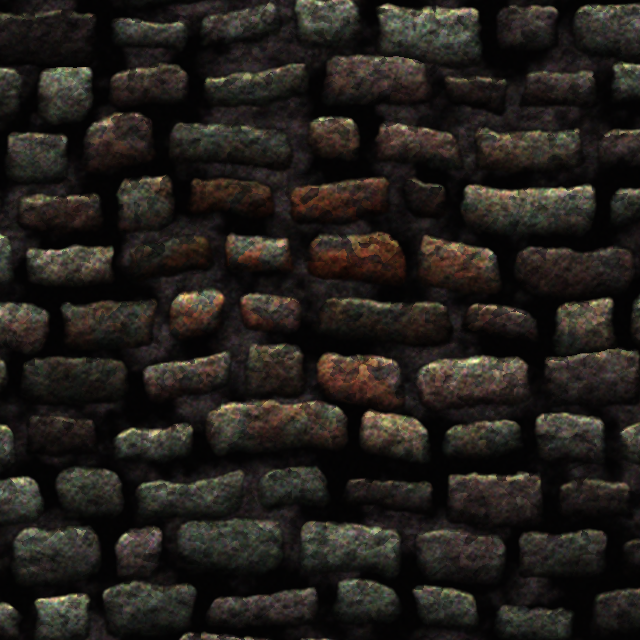
This texture is drawn by a WebGL 2 fragment shader. Its source:

```glsl
#version 300 es
precision highp float;
// Rough stone wall in uneven courses, lit from above, with deep black joints.

uniform vec2 u_resolution;
out vec4 outColor;

const float ROWS = 11.0;          // courses over the canvas height
const float STONE_W = 0.155;      // mean stone spacing along a course
const float WIDTH_JITTER = 0.62;  // variation of the joint positions
const float GAP = 0.013;          // half width of the upright joints
const float EDGE_SOFT = 0.0035;
const float EDGE_ROUGH = 0.020;
const float RELIEF = 2.6;
const float GRAIN = 0.85;
const vec2 RUST_CENTRE = vec2(0.50, 0.57);
const vec3 SLATE = vec3(0.36, 0.38, 0.33);
const vec3 UMBER = vec3(0.29, 0.25, 0.24);
const vec3 RUST = vec3(0.56, 0.25, 0.15);
const vec3 OCHRE = vec3(0.52, 0.41, 0.22);
const vec3 HIGHLIGHT = vec3(0.70, 0.67, 0.47);
const vec3 RUBBLE = vec3(0.135, 0.115, 0.115);
const vec3 JOINT = vec3(0.014, 0.012, 0.013);

struct Stone { float dist; vec2 local; vec2 id; };

float hash(vec2 p) {
    vec3 q = fract(p.xyx * 0.1031);
    q += dot(q, q.yzx + 33.33);
    return fract((q.x + q.y) * q.z);
}

float valueNoise(vec2 p) {
    vec2 i = floor(p), f = fract(p);
    f = f * f * (3.0 - 2.0 * f);
    return mix(mix(hash(i), hash(i + vec2(1, 0)), f.x),
               mix(hash(i + vec2(0, 1)), hash(i + 1.0), f.x), f.y);
}

float fbm(vec2 p) {
    float sum = 0.0, amp = 0.5;
    for (int k = 0; k < 4; k++) {
        sum += amp * valueNoise(p);
        p = mat2(1.6, 1.2, -1.2, 1.6) * p + 17.3;
        amp *= 0.5;
    }
    return sum / 0.9375;
}

// Cellular noise: x is the distance to the nearest seed, y a random value of its cell.
vec2 cellular(vec2 p) {
    vec2 base = floor(p), best = vec2(9.0, 0.0);
    for (int k = 0; k < 9; k++) {
        vec2 c = base + vec2(k % 3 - 1, k / 3 - 1);
        float d = length(c + vec2(hash(c), hash(c + 51.7)) - p);
        if (d < best.x) best = vec2(d, hash(c + 93.1));
    }
    return best;
}

float jointX(float i, float row) {
    float shift = hash(vec2(row, 71.0));
    return (i + shift + WIDTH_JITTER * (hash(vec2(i, row) + 5.0) - 0.5)) * STONE_W;
}

// Nearest stone: a tilted, tapered, rounded box between two joints of a course.
Stone nearestStone(vec2 p) {
    Stone s = Stone(9.0, vec2(0), vec2(0));
    float row0 = floor(p.y * ROWS);
    for (int k = 0; k < 9; k++) {
        float row = row0 + float(k / 3 - 1);
        float i = floor(p.x / STONE_W - hash(vec2(row, 71.0))) + float(k % 3 - 1);
        vec2 id = vec2(i, row);
        float left = jointX(i, row), right = jointX(i + 1.0, row);
        vec2 size = vec2(0.5 * (right - left) - GAP,
                         0.5 / ROWS * mix(0.52, 0.96, hash(id + 11.0)));
        vec2 q = p - vec2(0.5 * (left + right),
                          (row + 0.5) / ROWS + 0.016 * (hash(id + 23.0) - 0.5));
        q.y += q.x * 0.16 * (hash(id + 31.0) - 0.5);
        q.x *= 1.0 + 0.16 * (hash(id + 37.0) - 0.3) * q.y / size.y;
        float radius = min(size.x, size.y) * mix(0.2, 0.8, hash(id + 41.0));
        vec2 b = abs(q) - size + radius;
        float d = length(max(b, 0.0)) + min(max(b.x, b.y), 0.0) - radius;
        if (d < s.dist) s = Stone(d, q / size, id);
    }
    return s;
}

void main() {
    vec2 uv = gl_FragCoord.xy / u_resolution.y;

    // Undulating courses and ragged outlines
    vec2 p = uv + EDGE_ROUGH * (vec2(fbm(uv * 24.0), fbm(uv * 24.0 + 40.0)) - 0.5);
    p.y += 0.010 * sin(uv.x * 8.0 + 1.0) + 0.006 * sin(uv.x * 17.0 + uv.y * 9.0);
    Stone s = nearestStone(p);
    float inside = -s.dist;
    float up = s.local.y;

    // Chipped surface relief
    vec2 chips = cellular(uv * vec2(62.0, 78.0) + 2.0 * fbm(uv * 30.0));
    float slope = fbm(uv * 42.0) - fbm((uv + vec2(-0.001, 0.004)) * 42.0);
    float relief = clamp(1.0 + RELIEF * slope + 0.45 * (chips.y - 0.5), 0.35, 1.8);

    // Stone tint, with rust gathered around the middle
    float blotch = fbm(uv * 19.0 + 8.0);
    vec2 away = (uv - RUST_CENTRE) / vec2(0.42, 0.24);
    float rusty = exp(-dot(away, away)) * mix(0.3, 1.15, hash(s.id + 53.0));
    rusty *= smoothstep(0.28, 0.62, blotch + 0.25 * (chips.y - 0.5));
    vec3 tint = mix(SLATE, UMBER, smoothstep(0.25, 0.8, hash(s.id + 61.0) + blotch - 0.5));
    tint = mix(tint, mix(RUST, OCHRE, 0.75 * chips.y * smoothstep(-0.3, 0.8, up)), rusty);

    // Light falls off down the face and toward its sides
    float exposure = mix(0.38, 1.15, hash(s.id + 67.0));
    float falloff = mix(0.30, 1.0, smoothstep(-1.0, 0.75, up));
    float side = mix(0.45, 1.0, smoothstep(0.0, 0.016, inside + 0.012 * max(up, 0.0)));
    vec3 face = tint * exposure * falloff * side * relief;

    // Bright worn upper rim
    float rim = smoothstep(0.013, 0.002, inside + 0.010 * (blotch - 0.5));
    rim *= smoothstep(0.45, 0.9, up) * smoothstep(0.15, 0.6, chips.y + 0.2);
    face = mix(face, mix(HIGHLIGHT, tint * 1.4, 0.6 * rusty) * relief,
               rim * mix(0.15, 0.8, exposure * hash(s.id + 79.0)));

    // Dim rubble in the joints
    float rubble = smoothstep(0.42, 0.72, fbm(uv * 13.0 + 60.0)) * relief;
    vec3 color = JOINT + RUBBLE * rubble * smoothstep(0.0, 0.012, s.dist + 0.006);
    color = mix(color, face, smoothstep(-EDGE_SOFT, EDGE_SOFT, inside));

    // Fine coloured grain
    vec2 g = uv * 230.0;
    vec3 speck = vec3(valueNoise(g), valueNoise(g + 31.0), valueNoise(g + 67.0));
    speck = mix(speck, vec3(valueNoise(g * 0.8 + 113.0)), 0.55);
    color *= 1.0 + GRAIN * (speck - 0.5);
    outColor = vec4(clamp(color, 0.0, 1.0), 1.0);
}
```
